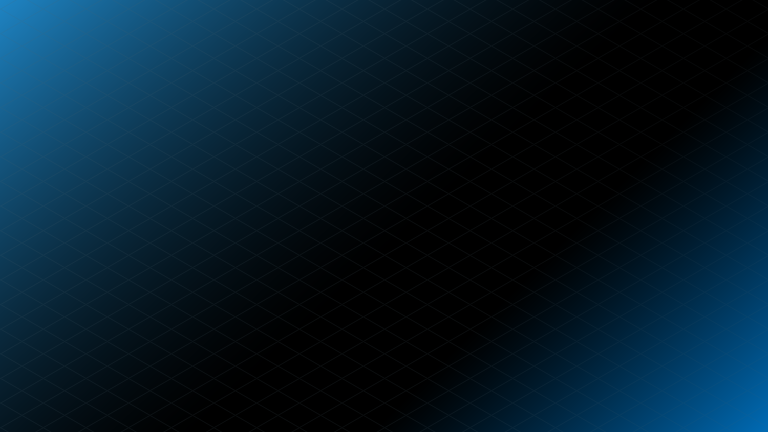
A Shadertoy shader for this background:

```glsl
// Two blue corner glows fading into a black diagonal band, under a faint diamond grid.

// Lengths are in canvas heights.
const vec3 UPPER_GLOW_COLOR = vec3(0.12, 0.52, 0.77);
const vec3 LOWER_GLOW_COLOR = vec3(0.00, 0.42, 0.71);
const vec2 UPPER_GLOW_SLOPE = vec2(0.98, 1.05);
const float UPPER_GLOW_REACH = 1.5;
const float UPPER_GLOW_FALLOFF = 1.5;
const float LOWER_GLOW_REACH = 0.92;
const float LOWER_GLOW_FALLOFF = 1.2;

const vec3 GRID_COLOR = vec3(0.30, 0.38, 0.42);
const float GRID_OPACITY = 0.13;
const float GRID_SLOPE = 0.577;
const float GRID_PERIOD = 0.0570;
const float GRID_LINE_WIDTH = 0.0022;
const vec2 GRID_ORIGIN = vec2(0.693, 0.466);

// Brightness that falls from 1 at the corner to 0 at the reach.
float glow(float cornerDistance, float reach, float falloff) {
    return pow(clamp(1.0 - cornerDistance / reach, 0.0, 1.0), falloff);
}

// Coverage of one family of parallel slanted lines.
float slantedLines(vec2 p, float slope, float pixel) {
    float offset = p.y - slope * p.x;
    float gap = abs(mod(offset + 0.5 * GRID_PERIOD, GRID_PERIOD) - 0.5 * GRID_PERIOD);
    float dist = gap * inversesqrt(1.0 + slope * slope);
    // Lines thinner than a pixel keep their total weight.
    float halfWidth = 0.5 * max(GRID_LINE_WIDTH, pixel);
    float weight = min(1.0, GRID_LINE_WIDTH / pixel);
    float edge = 0.5 * pixel;
    return weight * (1.0 - smoothstep(halfWidth - edge, halfWidth + edge, dist));
}

void mainImage(out vec4 fragColor, in vec2 fragCoord) {
    float pixel = 1.0 / iResolution.y;
    vec2 p = fragCoord * pixel;
    float aspect = iResolution.x * pixel;

    // Corner glows
    float upperDistance = dot(vec2(p.x, 1.0 - p.y), UPPER_GLOW_SLOPE);
    float lowerDistance = (aspect - p.x) + p.y;
    vec3 color = UPPER_GLOW_COLOR * glow(upperDistance, UPPER_GLOW_REACH, UPPER_GLOW_FALLOFF);
    color += LOWER_GLOW_COLOR * glow(lowerDistance, LOWER_GLOW_REACH, LOWER_GLOW_FALLOFF);

    // Diamond grid, a little weaker toward the right
    vec2 g = p - GRID_ORIGIN;
    float grid = max(slantedLines(g, GRID_SLOPE, pixel), slantedLines(g, -GRID_SLOPE, pixel));
    float fade = mix(1.0, 0.6, smoothstep(0.5, 1.0, p.x / aspect));
    color = mix(color, GRID_COLOR, grid * GRID_OPACITY * fade);

    fragColor = vec4(color, 1.0);
}
```
